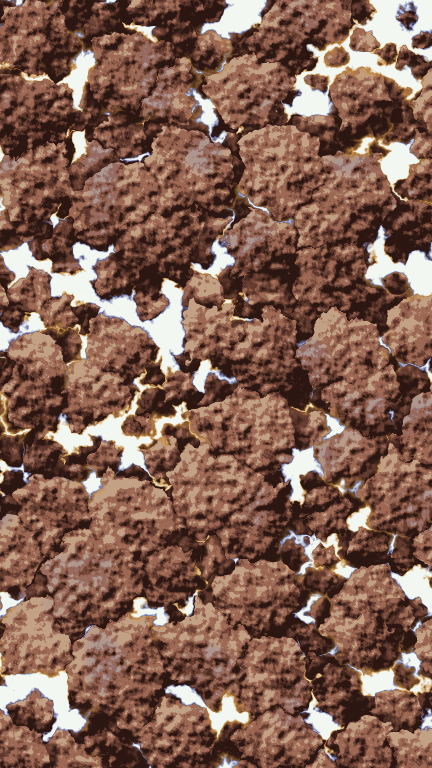
Give the GLSL for this texture, as a Shadertoy shader.

```glsl
// Coarse brown crumbs piled on a bright backlit surface.

const float TAU = 6.2831853;
const vec3 DARK_SOIL = vec3(0.17, 0.085, 0.07);
const vec3 BROWN = vec3(0.40, 0.24, 0.19);
const vec3 RUSSET = vec3(0.62, 0.41, 0.33);
const vec3 TAN = vec3(0.76, 0.63, 0.52);
const vec3 BACKLIGHT = vec3(0.95, 0.97, 0.95);
const vec3 AMBER = vec3(0.78, 0.55, 0.26);
const vec3 VIOLET = vec3(0.44, 0.47, 0.68);

float hash(vec2 p) {
    return fract(sin(dot(p, vec2(127.1, 311.7))) * 43758.5453);
}

float noise(vec2 p) {
    vec2 cell = floor(p), f = fract(p);
    f = f * f * (3.0 - 2.0 * f);
    float low = mix(hash(cell), hash(cell + vec2(1, 0)), f.x);
    float high = mix(hash(cell + vec2(0, 1)), hash(cell + 1.0), f.x);
    return mix(low, high, f.y);
}

float fbm(vec2 p) {
    float sum = 0.0, weight = 0.53;
    for (int i = 0; i < 4; i++) {
        sum += weight * noise(p);
        p = mat2(1.6, 1.2, -1.2, 1.6) * p + 7.3;
        weight *= 0.5;
    }
    return sum;
}

// How much light leaks through: loose patches and one bright upper corner.
float openness(vec2 p) {
    vec2 corner = p - vec2(0.48, 0.91);
    return noise(p * 6.0 + 3.0) + 0.8 * exp(-70.0 * dot(corner, corner));
}

// Irregular polygon: x = signed distance, y = light on the nearest side.
vec2 polygon(vec2 q, float radius, vec2 id) {
    vec2 result = vec2(-1.0, 0.0);
    for (int k = 0; k < 6; k++) {
        float jitter = hash(id + float(k) * 3.7);
        float angle = (float(k) + 0.6 * jitter) * TAU / 6.0;
        vec2 normal = vec2(cos(angle), sin(angle));
        float reach = radius * (0.7 + 0.3 * hash(id + float(k) * 5.1 + 9.0));
        float d = dot(q, normal) - reach;
        if (d > result.x) result = vec2(d, dot(normal, vec2(-0.35, 0.94)));
    }
    return result;
}

// Scattered grains: distance, side light, grain hash, gap to the next grain.
vec4 grains(vec2 p, float size, float seed, float fill) {
    vec4 best = vec4(1.0, 0.0, 0.0, 1.0);
    vec2 cell = floor(p / size);
    for (int j = -1; j <= 1; j++)
    for (int i = -1; i <= 1; i++) {
        vec2 id = cell + vec2(i, j);
        vec2 key = id + seed;
        if (hash(key + 41.3) > fill) continue;
        vec2 center = (id + 0.1 + 0.8 * vec2(hash(key), hash(key + 17.9))) * size;
        float radius = size * mix(0.42, 0.68, hash(key + 29.1));
        radius *= mix(1.06, 0.70, smoothstep(0.45, 1.1, openness(center)));
        vec2 shape = polygon(p - center, radius, key);
        if (shape.x < best.x) best = vec4(shape, hash(key + 53.7), best.x);
        else best.w = min(best.w, shape.x);
    }
    best.w -= best.x;
    return best;
}

vec3 soilRamp(float tone) {
    vec3 color = mix(DARK_SOIL, BROWN, smoothstep(0.10, 0.42, tone));
    color = mix(color, RUSSET, smoothstep(0.42, 0.70, tone));
    return mix(color, TAN, smoothstep(0.84, 1.06, tone));
}

void mainImage(out vec4 fragColor, in vec2 fragCoord) {
    vec2 p = fragCoord / iResolution.y;
    float soft = max(0.0012, 0.7 / iResolution.y);

    // Crumbly outlines
    vec2 rough = vec2(fbm(p * 50.0), fbm(p * 50.0 + 31.0)) - 0.5;
    vec2 warped = p + 0.032 * rough;

    // Fine relief lit from above, broad hollows between clumps
    float height = fbm(p * 95.0);
    float relief = height - fbm(p * 95.0 + vec2(-0.3, 0.4));
    float hollow = fbm(p * 17.0 + 50.0) - 0.5;
    float grit = 1.3 * relief + 0.95 * (height - 0.5) + 0.75 * hollow;

    // Pile of small, medium and large grains
    float tone = 0.0, gap = 1.0;
    for (int layer = 0; layer < 3; layer++) {
        float level = float(layer);
        float size = 0.036 * pow(1.7, level);
        vec4 g = grains(warped + level * 0.37, size, level * 71.0, 0.66 + 0.08 * level);
        float bevel = g.y * exp(min(g.x, 0.0) / (0.22 * size));
        float crease = 1.0 - smoothstep(0.0, 0.012, g.w);
        float grainTone = 0.53 + 0.05 * level + grit + 0.42 * bevel;
        grainTone += 0.42 * (g.z - 0.5) - 0.35 * crease;
        tone *= mix(0.3, 1.0, smoothstep(0.0, 0.022, g.x));
        tone = mix(tone, grainTone, smoothstep(soft, -soft, g.x));
        gap = min(gap, g.x);
    }

    // Faint dusty glints and warm translucent rims
    vec3 soil = soilRamp(tone);
    float dust = smoothstep(0.68, 0.85, noise(p * 15.0)) * smoothstep(0.6, 0.9, tone);
    soil = mix(soil, VIOLET, 0.25 * dust);
    float glow = smoothstep(-0.006, 0.0, gap) * smoothstep(0.5, 0.8, noise(p * 16.0 + 8.0));
    soil = mix(soil, AMBER, 0.6 * glow);

    // Backlight with coloured fringes
    vec3 fringe = mix(AMBER, VIOLET, smoothstep(0.40, 0.60, noise(p * 30.0 + 5.0)));
    vec3 light = mix(fringe, BACKLIGHT, smoothstep(0.0, 0.0035, gap));
    fragColor = vec4(mix(soil, light, smoothstep(-soft, soft, gap)), 1.0);
}
```
